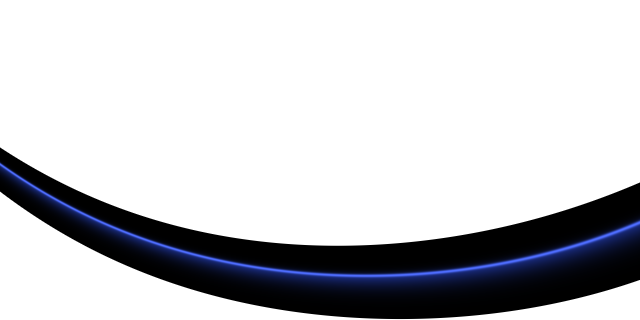
This background is drawn by a Shadertoy shader. Its source:

```glsl
// A black curved ribbon sweeps across a white field, lit by a thin blue streak.
// Three quartic curves give its top, streak and bottom; the glow on each side
// of the streak fades with the depth measured across the ribbon.

// Height of a sagging curve with its lowest point at "low".
float sagCurve(float x, vec2 low, float bend, float skew, float rise) {
    float d = x - low.x;
    return low.y + d * d * (bend + d * (skew + d * rise));
}

// Antialiased coverage: 1 where the signed value is positive.
float coverage(float side) {
    float pixel = length(vec2(dFdx(side), dFdy(side)));
    return clamp(side / pixel + 0.5, 0.0, 1.0);
}

void mainImage(out vec4 fragColor, in vec2 fragCoord) {
    // Canvas spans 0..2 across and 0..1 up.
    vec2 p = fragCoord / iResolution.xy * vec2(2.0, 1.0);

    float top    = sagCurve(p.x, vec2(1.055, 0.232), 0.2274, -0.0251, 0.02);
    float streak = sagCurve(p.x, vec2(1.146, 0.138), 0.2151, -0.0098, 0.03);
    float bottom = sagCurve(p.x, vec2(1.250, 0.003), 0.2035, -0.0037, 0.03);

    // Broad glow below the streak, tight glow above it.
    float offset = p.y - streak;
    float below = max(-offset, 0.0) / (streak - bottom);
    float above = max(offset, 0.0) / (top - streak);
    float glow = exp(-4.0 * below - 14.0 * above)
               * (1.0 - smoothstep(0.1, 0.95, below));
    vec3 ribbon = vec3(0.11, 0.19, 0.56) * glow;

    // Bright core, measured across its slope and widening to the right.
    float slope = length(vec2(dFdx(offset), dFdy(offset))) * iResolution.y;
    float core = offset / slope / mix(0.0035, 0.0055, p.x * 0.5);
    ribbon = mix(ribbon, vec3(0.31, 0.43, 1.0), exp(-core * core));

    // Cut the ribbon out of the white field.
    float inside = coverage(top - p.y) * coverage(p.y - bottom);
    fragColor = vec4(mix(vec3(1.0), ribbon, inside), 1.0);
}
```
